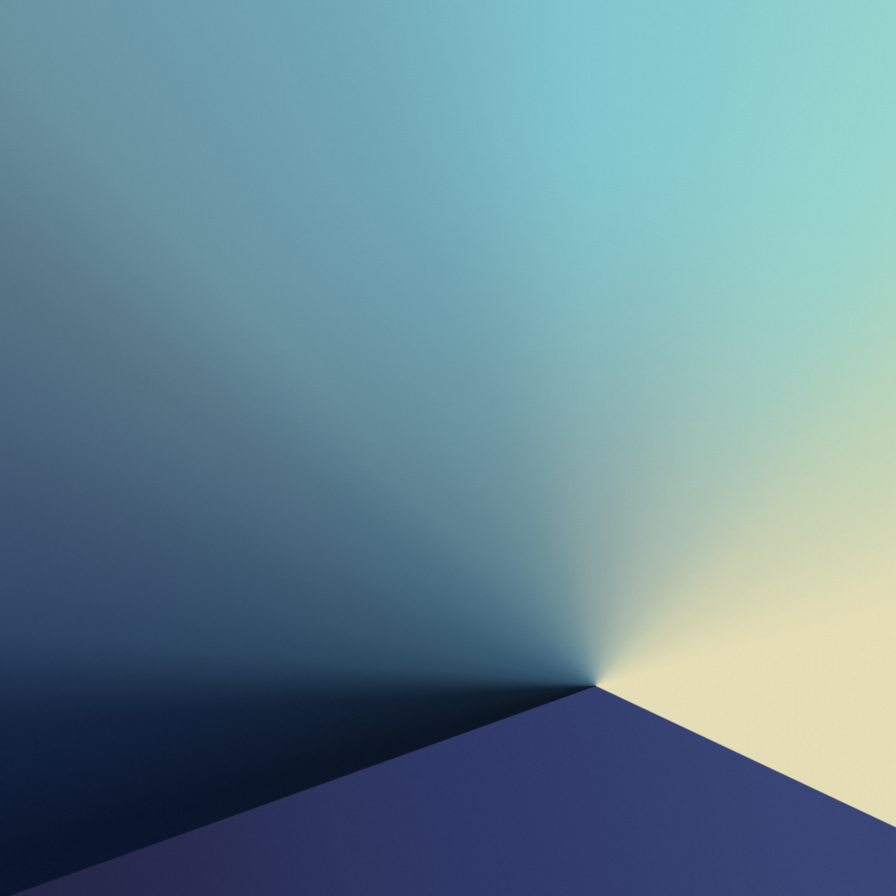
Write a three.js fragment shader that draws this background.

```glsl
varying vec2 vUv;

const vec2 APEX = vec2(0.665, 0.2344);
const float LEFT_SLOPE = 0.358;
const float RIGHT_SLOPE = 0.471;
const float EDGE_SOFTNESS = 0.0012;
const float NEAR_RADIUS = 0.05;
const float FAR_RADIUS = 0.65;
const float GRAIN_CELLS = 512.0;
const float GRAIN_AMOUNT = 0.008;

// Sky colours around the apex, close to it and far from it
const vec3 CREAM = vec3(0.894, 0.867, 0.714);
const vec3 SAND_NEAR = vec3(0.804, 0.808, 0.690);
const vec3 SAND_FAR = vec3(0.733, 0.839, 0.729);
const vec3 MINT_NEAR = vec3(0.675, 0.729, 0.671);
const vec3 MINT_FAR = vec3(0.592, 0.835, 0.808);
const vec3 AQUA_NEAR = vec3(0.549, 0.639, 0.635);
const vec3 AQUA_FAR = vec3(0.510, 0.780, 0.812);
const vec3 TEAL_NEAR = vec3(0.424, 0.557, 0.588);
const vec3 TEAL_FAR = vec3(0.439, 0.647, 0.714);
const vec3 STEEL_NEAR = vec3(0.345, 0.486, 0.549);
const vec3 STEEL_FAR = vec3(0.416, 0.576, 0.635);
const vec3 SLATE_NEAR = vec3(0.282, 0.424, 0.506);
const vec3 SLATE_FAR = vec3(0.337, 0.451, 0.525);
const vec3 DUSK_NEAR = vec3(0.212, 0.345, 0.431);
const vec3 DUSK_FAR = vec3(0.227, 0.314, 0.431);
const vec3 DEEP_NEAR = vec3(0.173, 0.290, 0.380);
const vec3 DEEP_FAR = vec3(0.180, 0.275, 0.392);
const vec3 SHADE_NEAR = vec3(0.063, 0.125, 0.188);
const vec3 SHADE_FAR = vec3(0.075, 0.137, 0.251);
const vec3 NIGHT_NEAR = vec3(0.047, 0.082, 0.137);
const vec3 NIGHT_FAR = vec3(0.043, 0.086, 0.180);

const vec3 FLOOR_LEFT = vec3(0.145, 0.150, 0.285);
const vec3 FLOOR_MIDDLE = vec3(0.184, 0.224, 0.404);
const vec3 FLOOR_RIGHT = vec3(0.220, 0.271, 0.463);

float hash(vec2 p) {
  return fract(sin(dot(p, vec2(127.1, 311.7))) * 43758.5453);
}

// Moves a colour to the next one between two angles
vec3 sweep(vec3 colour, vec3 next, float angle, float start, float end) {
  float t = clamp((angle - start) / (end - start), 0.0, 1.0);
  return mix(colour, next, mix(t, smoothstep(0.0, 1.0, t), 0.3));
}

// Conic gradient whose colours also shift with distance
vec3 skyColour(vec2 offset) {
  float angle = 90.0 - degrees(atan(offset.x, offset.y));
  float reach = smoothstep(NEAR_RADIUS, FAR_RADIUS, length(offset));
  vec3 c = CREAM;
  c = sweep(c, mix(SAND_NEAR, SAND_FAR, reach), angle, 15.0, 39.0);
  c = sweep(c, mix(MINT_NEAR, MINT_FAR, reach), angle, 39.0, 62.0);
  c = sweep(c, mix(AQUA_NEAR, AQUA_FAR, reach), angle, 62.0, 90.0);
  c = sweep(c, mix(TEAL_NEAR, TEAL_FAR, reach), angle, 90.0, 113.0);
  c = sweep(c, mix(STEEL_NEAR, STEEL_FAR, reach), angle, 113.0, 132.0);
  c = sweep(c, mix(SLATE_NEAR, SLATE_FAR, reach), angle, 132.0, 146.0);
  c = sweep(c, mix(DUSK_NEAR, DUSK_FAR, reach), angle, 146.0, 166.0);
  c = sweep(c, mix(DEEP_NEAR, DEEP_FAR, reach), angle, 166.0, 174.0);
  c = sweep(c, mix(SHADE_NEAR, SHADE_FAR, reach), angle, 174.0, 184.0);
  return sweep(c, mix(NIGHT_NEAR, NIGHT_FAR, reach), angle, 184.0, 196.0);
}

vec3 floorColour(vec2 p) {
  float across = p.x + 0.25 * (p.y - 0.1);
  vec3 c = mix(FLOOR_LEFT, FLOOR_MIDDLE, smoothstep(0.0, 0.55, across));
  return mix(c, FLOOR_RIGHT, smoothstep(0.45, 0.95, across));
}

// Signed distance to the peaked floor, negative inside
float floorDistance(vec2 offset) {
  float slope = offset.x < 0.0 ? LEFT_SLOPE : RIGHT_SLOPE;
  return (offset.y + slope * abs(offset.x)) / sqrt(1.0 + slope * slope);
}

void main() {
  vec2 offset = vUv - APEX;
  float sky = smoothstep(-EDGE_SOFTNESS, EDGE_SOFTNESS, floorDistance(offset));
  vec3 colour = mix(floorColour(vUv), skyColour(offset), sky);

  // Fine grain against banding
  colour += (hash(floor(vUv * GRAIN_CELLS)) - 0.5) * GRAIN_AMOUNT;
  gl_FragColor = vec4(colour, 1.0);
}
```
